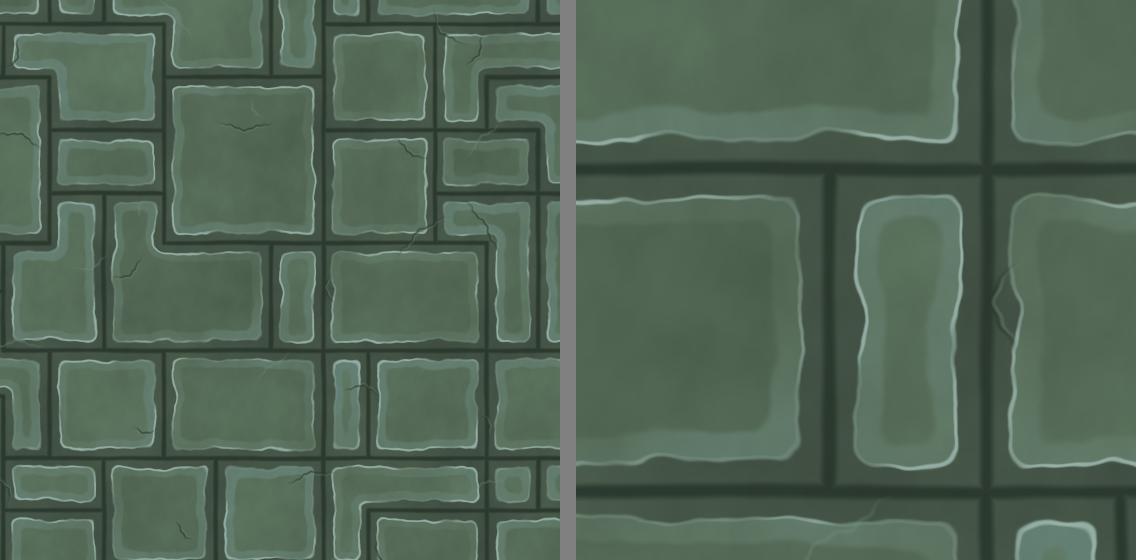
Left, the full canvas; right, a detail of the centre.
Give the GLSL for this texture, as a Shadertoy shader.

```glsl
// Mossy green ashlar wall: rectangular and L-shaped stones with chipped, chalky rims.
// Overlapping blocks compete for the cells of an uneven grid; box distances to foreign
// cells give grooves, mortar, rims; layered sines roughen them and short arcs add cracks.

#define CELLS 10.5          // grid cells across the canvas
#define JITTER 0.34         // unevenness of the grid lines
#define MORTAR_HALF 0.0165  // groove centre to stone edge
#define RIM_WIDTH 0.015     // pale band inside the edge
#define CHIPPING 0.0036     // roughness of the stone edge
#define CRACK_CELLS 5.0     // crack sites across the canvas
#define GROOVE vec3(0.17, 0.225, 0.18)
#define MORTAR vec3(0.268, 0.332, 0.275)
#define STONE vec3(0.336, 0.424, 0.346)
#define RIM vec3(0.392, 0.490, 0.428)
#define CHALK vec3(0.62, 0.72, 0.69)

float hash(vec2 p) {
    vec3 q = fract(p.xyx * vec3(0.1031, 0.1030, 0.0973));
    q += dot(q, q.yzx + 33.33);
    return fract((q.x + q.y) * q.z);
}

// Layered, folded sines, about -1 to 1
float sines(vec2 p) {
    float sum = 0.0, amp = 0.5;
    for (int i = 0; i < 5; i++) {
        p = mat2(0.8, -0.6, 0.6, 0.8) * p * 1.75 + 1.3;
        sum += amp * sin(p.x + 1.6 * sin(p.y));
        amp *= 0.62;
    }
    return sum;
}

// Uneven grid lines
float gridLine(float i, float axis) {
    return i + JITTER * (hash(vec2(i + 40.0, axis * 17.0 + 5.0)) - 0.5);
}
vec2 gridCorner(vec2 c) { return vec2(gridLine(c.x, 0.0), gridLine(c.y, 1.0)); }

// Base cell of the strongest block that covers this cell
vec2 stoneOf(vec2 cell) {
    vec2 owner = cell;
    float best = -1.0;
    for (int k = 0; k < 4; k++) {
        float row = floor(cell.y * 0.5) - float(k / 2);
        float stagger = mod(row, 2.0);
        float column = floor((cell.x - stagger) * 0.5) - float(k % 2);
        vec2 base = vec2(2.0 * column + stagger, 2.0 * row);
        float kind = hash(base + 71.3);
        vec2 size = vec2(2.0);
        if (kind < 0.36 || kind > 0.88) size.x += 1.0;
        if (kind > 0.48) size.y += 1.0;
        vec2 inside = step(base, cell) * step(cell + 1.0, base + size);
        float strength = hash(base + 23.7);
        if (inside.x * inside.y > 0.5 && strength > best) {
            best = strength;
            owner = base;
        }
    }
    return owner;
}

float smoothMin(float a, float b, float k) {
    float h = max(k - abs(a - b), 0.0) / k;
    return min(a, b) - h * h * k * 0.25;
}

// Distance to the groove: x exact, y with rounded corners; id is the stone
vec2 grooveDistance(vec2 uv, out vec2 id) {
    vec2 p = uv * CELLS;
    vec2 cell = floor(p);
    cell -= 1.0 - step(gridCorner(cell), p);
    cell += step(gridCorner(cell + 1.0), p);
    id = stoneOf(cell);
    vec2 d = vec2(1.0);
    for (int y = -1; y <= 1; y++)
    for (int x = -1; x <= 1; x++) {
        vec2 other = cell + vec2(x, y);
        if (distance(stoneOf(other), id) < 0.5) continue;
        vec2 gap = max(max(gridCorner(other) - p, p - gridCorner(other + 1.0)), 0.0);
        float dist = length(gap);
        d = vec2(min(d.x, dist), smoothMin(d.y, dist, 0.13));
    }
    return d / CELLS;
}

// Short bent cracks: x dark line, y pale lip beside it
vec2 cracks(vec2 uv, float px) {
    vec2 marks = vec2(0.0);
    for (int y = -1; y <= 1; y++)
    for (int x = -1; x <= 1; x++) {
        vec2 site = floor(uv * CRACK_CELLS) + vec2(x, y);
        float a = hash(site + 3.1), b = hash(site + 47.9), c = hash(site + 91.7);
        vec2 q = uv - (site + vec2(a, b)) / CRACK_CELLS;
        float angle = 6.2832 * c;
        q = mat2(cos(angle), -sin(angle), sin(angle), cos(angle)) * q;
        float halfLength = mix(0.022, 0.075, b * b);
        float arc = (a - 0.5) * 1.1 * q.x * q.x / halfLength;
        float side = q.y - arc - 0.0025 * sin(q.x * 130.0 + 6.0 * a) - 0.001 * sin(q.x * 410.0);
        float taper = 1.0 - smoothstep(0.25, 1.0, abs(q.x) / halfLength);
        float width = 0.0018 + px;
        vec2 lines = 1.0 - smoothstep(vec2(0.0), vec2(width), abs(vec2(side, side - 0.0025)));
        marks = max(marks, lines * taper * vec2(step(0.45, c), 0.6));
    }
    return marks;
}

void mainImage(out vec4 fragColor, in vec2 fragCoord) {
    vec2 uv = fragCoord / iResolution.y;
    float px = 1.0 / iResolution.y;
    vec2 id;
    vec2 d = grooveDistance(uv + 0.0008 * sines(uv * 9.0), id);
    vec2 local = uv + 7.0 * vec2(hash(id + 11.0), hash(id + 29.0));
    float broad = sines(local * 4.0);
    float patches = sines(local * 11.0 + 4.0);
    float edge = d.y - MORTAR_HALF - CHIPPING * sines(local * 19.0);

    // Mortar with a dark centre groove
    vec3 mortar = MORTAR * (1.0 + 0.08 * sines(uv * 7.0));
    mortar = mix(GROOVE, mortar, smoothstep(0.001, 0.0065, d.x + 0.0008 * patches));

    // Painted stone face and its pale rim
    vec3 face = STONE * (1.0 + 0.07 * broad + 0.035 * patches + 0.06 * (hash(id + 5.0) - 0.5));
    float rim = 1.0 - smoothstep(-0.0025, 0.0025, edge - RIM_WIDTH + 0.002 * patches);
    vec3 rimColor = RIM + vec3(-0.004, 0.006, 0.02) * broad;
    face = mix(face, rimColor, rim * clamp(0.68 + 0.4 * broad, 0.25, 1.0));
    vec3 color = mix(mortar, face, smoothstep(-0.0012 - px, 0.0012 + px, edge));

    // Broken chalk line along the edge
    float chalk = 1.0 - smoothstep(0.0003, 0.0012 + px, abs(edge - 0.0008));
    color = mix(color, CHALK, chalk * (0.2 + 0.65 * smoothstep(-0.4, 0.5, patches)));

    // Cracks and fine brush grain
    vec2 marks = cracks(uv, px);
    color = mix(color, RIM * 1.12, 0.6 * marks.y);
    color = mix(color, GROOVE, 0.65 * marks.x);
    color *= 1.0 + 0.02 * sines(uv * vec2(60.0, 45.0));
    fragColor = vec4(color, 1.0);
}
```
